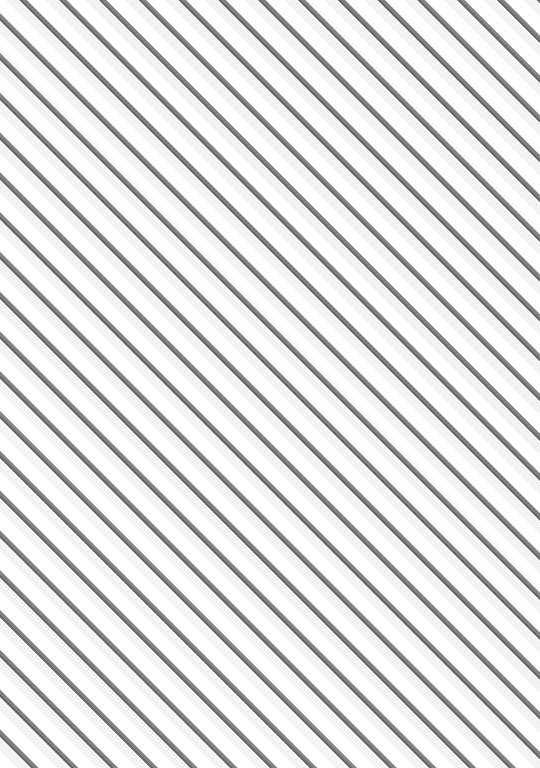
Give the GLSL for this pattern, as a Shadertoy shader.

```glsl
// Diagonal grey pinstripes on white, each with a pale band below it.

// Soft-edged coverage of the interval from lo to hi
float band(float t, float lo, float hi, float soft) {
    return smoothstep(lo - soft, lo + soft, t) * (1.0 - smoothstep(hi - soft, hi + soft, t));
}

void mainImage(out vec4 fragColor, in vec2 fragCoord) {
    // Canvas units: height is 1, origin moved to the top left
    vec2 p = fragCoord / iResolution.y - vec2(0.0, 1.0);

    // Position across the 45 degree stripes, 19.3 repeats per canvas height
    float stripesPerHeight = 19.3;
    float across = (p.x + p.y) * stripesPerHeight - 0.578;
    float t = fract(across + 0.5) - 0.5;
    float soft = 0.9 * stripesPerHeight / iResolution.y;

    // White ground with the pale band to the lower left of each line
    vec3 color = mix(vec3(1.0), vec3(0.953), band(t, -0.43, -0.14, soft));

    // Grey line, darker along its lower left side
    float shade = mix(0.39, 0.51, smoothstep(-0.025 - soft, -0.025 + soft, t));
    color = mix(color, vec3(shade), band(t, -0.095, 0.095, soft));

    fragColor = vec4(color, 1.0);
}
```
